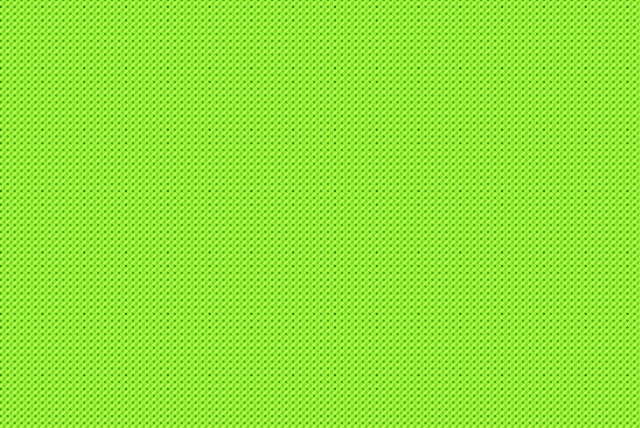
Reproduce this pattern procedurally as a WebGL 1 fragment shader.

```glsl
precision highp float;
// A fine lime weave in straight rows and columns: each cell has one dark and
// one faint pinhole on the diagonal, and a bright and a dim rising dash on the
// other. A coarser repeat deepens a few of the dark pinholes.
#define CELLS_PER_WIDTH vec2(91.9, 93.8)
#define PHASE vec2(0.1, 0.0)
#define COARSE_REPEAT vec2(6.0, 9.0)
#define HOLE_RADIUS 0.165
#define DASH_HALF_LENGTH 0.19
#define DASH_RADIUS 0.135
#define BASE_COLOR vec3(0.55, 0.91, 0.18)
#define BRIGHT_COLOR vec3(0.75, 1.0, 0.35)
#define DIM_COLOR vec3(0.66, 0.97, 0.27)
#define HOLE_COLOR vec3(0.28, 0.64, 0.03)
#define FAINT_COLOR vec3(0.43, 0.78, 0.11)
#define DEEP_COLOR vec3(0.18, 0.48, 0.01)

uniform vec2 u_resolution;

// Offset from the nearest point of a unit lattice through the given origin.
vec2 latticeOffset(vec2 p, vec2 origin) {
  return fract(p - origin + 0.5) - 0.5;
}

// Distance to a short dash rising to the right (y points down).
float dashDistance(vec2 p) {
  vec2 along = vec2(0.8192, -0.5736);
  float t = clamp(dot(p, along), -DASH_HALF_LENGTH, DASH_HALF_LENGTH);
  return length(p - along * t) - DASH_RADIUS;
}

float holeDistance(vec2 p) {
  return length(p) - HOLE_RADIUS;
}

float coverage(float dist, float pixel) {
  return 1.0 - smoothstep(-0.5 * pixel, 0.5 * pixel, dist);
}

// 1 for the lattice points that carry a deep pinhole, in pairs two rows apart.
float deepHole(vec2 id) {
  vec2 slot = mod(id + 0.5, COARSE_REPEAT);
  float column = 1.0 - step(1.0, slot.x);
  float first = 1.0 - step(0.6, abs(slot.y - 1.5));
  float second = 1.0 - step(0.6, abs(slot.y - 3.5));
  return column * (first + 0.7 * second);
}

void main() {
  // Cell coordinates, measured from the top left corner
  vec2 fromTop = vec2(gl_FragCoord.x, u_resolution.y - gl_FragCoord.y);
  vec2 p = fromTop / u_resolution.x * CELLS_PER_WIDTH - PHASE;
  float pixel = CELLS_PER_WIDTH.x / u_resolution.x;

  // Dashes: dim ones between the dark pinholes, bright ones half a row below
  float dim = coverage(dashDistance(latticeOffset(p, vec2(0.5, 0.0))), pixel);
  float bright = coverage(dashDistance(latticeOffset(p, vec2(0.0, 0.5))), pixel);
  vec3 color = mix(BASE_COLOR, DIM_COLOR, dim);
  color = mix(color, BRIGHT_COLOR, bright);

  // Pinholes: faint ones at cell centres, dark ones at cell corners
  float faint = coverage(holeDistance(latticeOffset(p, vec2(0.5))), pixel);
  float dark = coverage(holeDistance(latticeOffset(p, vec2(0.0))), pixel);
  vec3 darkColor = mix(HOLE_COLOR, DEEP_COLOR, deepHole(floor(p + 0.5)));
  color = mix(color, FAINT_COLOR, faint);
  color = mix(color, darkColor, dark);

  gl_FragColor = vec4(color, 1.0);
}
```
